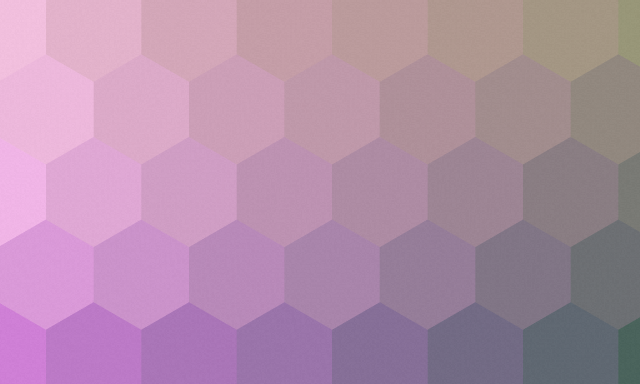
Give the GLSL for this background, as a Shadertoy shader.

```glsl
// Five rows of flat, pointy-topped hexagons under a pink-to-teal colour field.
// Each cell takes one colour from a 3x3 quadratic blend at its centre, with a
// slight hashed tint; supersampling smooths the edges and fine grain covers all.

const float PITCH = 0.1491;   // hexagon width, as a share of the canvas width
const float SHIFT = 0.373;    // middle-row centre offset, in hexagon widths
const float ROW = 0.8660254;  // row spacing, in hexagon widths

float hash(vec2 p) {
    return fract(sin(dot(p, vec2(127.1, 311.7))) * 43758.5453);
}

// Quadratic through a, b, c at t = 0, 0.5, 1
vec3 blend3(vec3 a, vec3 b, vec3 c, float t) {
    return a * (2.0 * t - 1.0) * (t - 1.0) + b * 4.0 * t * (1.0 - t) + c * t * (2.0 * t - 1.0);
}

// Centre of the nearest hexagon: the closer of two interleaved rectangular grids
vec2 hexCentre(vec2 p) {
    vec2 cell = vec2(1.0, 2.0 * ROW);
    vec2 a = floor(p / cell + 0.5) * cell;
    vec2 b = (floor(p / cell) + 0.5) * cell;
    return dot(p - a, p - a) < dot(p - b, p - b) ? a : b;
}

vec3 cellColour(vec2 centre) {
    float x = (centre.x - SHIFT) * PITCH + 0.5;
    float row = floor(centre.y / ROW + 0.5);
    vec3 bottom = blend3(vec3(0.812, 0.502, 0.840), vec3(0.570, 0.443, 0.635), vec3(0.310, 0.390, 0.380), x);
    vec3 middle = blend3(vec3(0.933, 0.700, 0.894), vec3(0.722, 0.567, 0.680), vec3(0.495, 0.483, 0.475), x);
    vec3 top = blend3(vec3(0.949, 0.753, 0.871), vec3(0.755, 0.612, 0.638), vec3(0.610, 0.590, 0.485), x);
    float tint = hash(vec2(floor(centre.x * 2.0 + 0.5), row)) - 0.5;
    return blend3(bottom, middle, top, 0.5 + row * 0.25) + 0.016 * tint;
}

void mainImage(out vec4 fragColor, in vec2 fragCoord) {
    // Average a 3x3 set of samples for smooth cell borders
    vec3 colour = vec3(0.0);
    for (int j = -1; j <= 1; j++) {
        for (int i = -1; i <= 1; i++) {
            vec2 pos = fragCoord + vec2(i, j) / 3.0;
            vec2 p = (pos - 0.5 * iResolution.xy) / (iResolution.x * PITCH);
            colour += cellColour(hexCentre(p + vec2(SHIFT, 0.0))) / 9.0;
        }
    }

    // Fine grain, sized against the canvas width
    float grain = hash(floor(fragCoord / iResolution.x * 512.0)) - 0.5;
    fragColor = vec4(colour + 0.016 * grain, 1.0);
}
```
